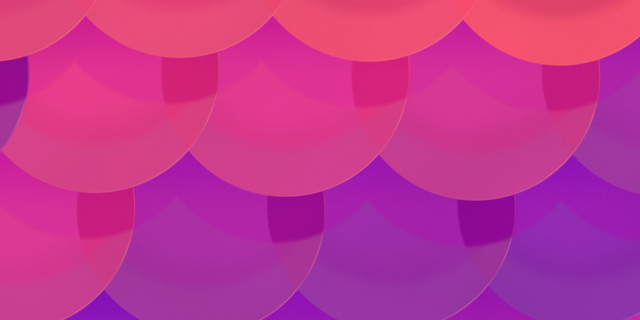
This pattern is drawn by a WebGL 2 fragment shader. Its source:

```glsl
#version 300 es
precision highp float;
// Translucent overlapping discs in staggered rows, like fish scales, coral to violet.
// Rows are painted back to front and discs right to left; each row casts an offset
// scalloped shade on the next, and side overlaps deepen the colour.
uniform vec2 u_resolution;
out vec4 outColor;

// Layout, in units of canvas height
const int ROWS = 4;
const float PITCH = 0.595, ROW_STEP = 0.422, RADIUS = 0.39;
const float TOP_ROW_BOTTOM = 0.807, FIRST_X = -0.035, ROW_DRIFT = 0.034;
const float WOBBLE = 0.012, INNER_LIFT = 0.16;
const vec2 SHADE_OFFSET = vec2(-0.035, -0.143);
const float SHADE_BLUR = 0.010, OVERLAP_BLUR = 0.004;
const float RIM_WIDTH = 0.0018, RIM_STRENGTH = 0.38;
const float GRAIN = 0.012, PI = 3.14159;

// Colours at three tones: coral, pink, violet
const vec3 LIT_CORAL = vec3(0.92, 0.27, 0.45);
const vec3 LIT_PINK = vec3(0.90, 0.23, 0.56);
const vec3 LIT_VIOLET = vec3(0.62, 0.18, 0.67);
const vec3 DUSK_CORAL = vec3(0.93, 0.31, 0.45);
const vec3 DUSK_PINK = vec3(0.81, 0.25, 0.55);
const vec3 DUSK_VIOLET = vec3(0.59, 0.21, 0.64);
const vec3 SHADE_CORAL = vec3(0.86, 0.20, 0.46);
const vec3 SHADE_PINK = vec3(0.88, 0.20, 0.58);
const vec3 SHADE_VIOLET = vec3(0.65, 0.13, 0.67);
const vec3 OVERLAP_WARM = vec3(0.95, 0.68, 0.83);
const vec3 OVERLAP_COOL = vec3(0.85, 0.28, 0.86);
const vec3 OVERLAP_LIT = vec3(1.03, 0.95, 0.94);
const vec3 DEEP_TINT = vec3(0.92, 0.60, 1.03);
const vec3 RIM_COLOR = vec3(1.0, 0.55, 0.64);

float hash(vec2 p) {
  p = fract(p * vec2(0.1031, 0.1137));
  p += dot(p, p.yx + 33.33);
  return fract((p.x + p.y) * p.x * 17.31);
}

// Layered sines for a soft, cloudy mottling
float clouds(vec2 p) {
  return sin(p.x * 7.0 + 2.0 * sin(p.y * 5.0)) * 0.6
       + sin(p.y * 13.0 - p.x * 9.0 + sin(p.x * 11.0)) * 0.4;
}

float rowStart(float row) { return FIRST_X + ROW_DRIFT * row + 0.5 * PITCH * mod(row, 2.0); }
float rowBottom(float row) { return TOP_ROW_BOTTOM - ROW_STEP * row; }
float nearestIndex(float x, float row) { return floor((x - rowStart(row)) / PITCH + 0.5); }

// Quarter-turn phase that varies the discs along a row
float discPhase(float index, float row) { return 0.5 * PI * (index - 2.0 + row); }

vec2 discCenter(float index, float row) {
  float lift = RADIUS - WOBBLE * sin(discPhase(index, row));
  return vec2(rowStart(row) + PITCH * index, rowBottom(row) + lift);
}

float rowDistance(vec2 p, float row) {
  float nearest = nearestIndex(p.x, row), d = 10.0;
  for (int k = -1; k <= 1; k++)
    d = min(d, length(p - discCenter(nearest + float(k), row)) - RADIUS);
  return d;
}

float discTone(float index, float row) {
  float phase = discPhase(index, row), side = row < 1.5 ? -1.0 : 1.0;
  float swap = max(side * cos(phase), 0.0) * min(0.4 + row, 1.0);
  return min(row, 2.2) - side * 0.85 * swap - 0.2 * sin(phase) * cos(PI * row);
}

vec3 ramp(vec3 coral, vec3 pink, vec3 violet, float tone) {
  return tone < 1.0 ? mix(coral, pink, tone) : mix(pink, violet, tone - 1.0);
}

vec3 discColor(vec2 offset, float tone, float shade, float deep) {
  float inner = length(offset - vec2(0.0, INNER_LIFT)) - RADIUS;
  vec3 lit = ramp(LIT_CORAL, LIT_PINK, LIT_VIOLET, tone);
  vec3 dusk = ramp(DUSK_CORAL, DUSK_PINK, DUSK_VIOLET, tone);
  vec3 shaded = ramp(SHADE_CORAL, SHADE_PINK, SHADE_VIOLET, tone);
  lit *= 1.0 - 0.05 * smoothstep(-0.12, 0.0, inner);
  vec3 body = mix(lit, dusk, smoothstep(-0.02, 0.04, inner));
  return mix(body, shaded * mix(vec3(1.0), DEEP_TINT, deep), shade);
}

// Thin broken highlight along the lower right edge
float rimLight(vec2 offset, float d, float aa) {
  float facing = max(dot(normalize(offset), vec2(0.85, -0.53)), 0.0);
  float broken = 0.7 + 0.3 * sin(offset.y * 31.0 + 2.0 * sin(offset.x * 17.0));
  float line = 1.0 - smoothstep(0.0, RIM_WIDTH + aa, abs(d + RIM_WIDTH));
  return line * RIM_STRENGTH * broken * facing * facing;
}

void main() {
  vec2 p = gl_FragCoord.xy / u_resolution.y;
  float aa = 1.0 / u_resolution.y;
  vec3 color = SHADE_VIOLET;
  for (int r = ROWS - 1; r >= 0; r--) {
    float row = float(r), under = 0.0, nearest = nearestIndex(p.x, row);
    float shadeEdge = rowDistance(p - SHADE_OFFSET, row - 1.0);
    float shade = 1.0 - smoothstep(-SHADE_BLUR, SHADE_BLUR, shadeEdge);
    float deep = smoothstep(0.36, 0.58, p.y - rowBottom(row));
    for (int k = 1; k >= -1; k--) {
      float index = nearest + float(k), tone = discTone(index, row);
      vec2 offset = p - discCenter(index, row);
      float d = length(offset) - RADIUS;
      vec3 disc = discColor(offset, tone, shade, deep);
      vec3 overlap = mix(OVERLAP_WARM, OVERLAP_COOL, clamp(tone - 1.0, 0.0, 1.0));
      disc *= mix(vec3(1.0), mix(OVERLAP_LIT, overlap, shade), under);
      disc = mix(disc, RIM_COLOR, rimLight(offset, d, aa));
      color = mix(color, disc, 1.0 - smoothstep(-aa, aa, d));
      under = max(under, 1.0 - smoothstep(-OVERLAP_BLUR - aa, aa, d));
    }
  }
  color *= 1.0 + 0.015 * clouds(p);
  color += GRAIN * (hash(floor(p * 400.0)) - 0.5);
  outColor = vec4(clamp(color, 0.0, 1.0), 1.0);
}
```
